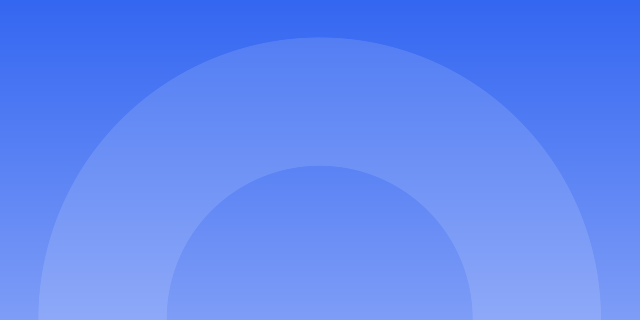
Give the GLSL for this background, as a WebGL 1 fragment shader.

```glsl
precision highp float;
// A blue vertical gradient with a broad translucent half ring rising from the bottom edge.

uniform vec2 u_resolution;

const vec3 TOP_BLUE = vec3(0.200, 0.400, 0.945);
const vec3 BOTTOM_BLUE = vec3(0.495, 0.615, 0.968);
const vec3 RING_TINT = vec3(1.0);
const float RING_OPACITY = 0.12;

// Lengths are in canvas heights, measured from the bottom centre.
const vec2 RING_CENTER = vec2(-0.001, 0.004);
const float OUTER_RADIUS = 0.879;
const float INNER_RADIUS = 0.478;

// Signed distance to a ring: negative between its two radii.
float ringDistance(vec2 p, float inner, float outer) {
    float middle = 0.5 * (inner + outer);
    float halfWidth = 0.5 * (outer - inner);
    return abs(length(p) - middle) - halfWidth;
}

void main() {
    float pixel = 1.0 / u_resolution.y;
    vec2 uv = gl_FragCoord.xy / u_resolution;
    vec2 p = vec2(gl_FragCoord.x - 0.5 * u_resolution.x, gl_FragCoord.y) * pixel;

    // Background gradient
    vec3 color = mix(BOTTOM_BLUE, TOP_BLUE, uv.y);

    // Translucent ring with an antialiased edge
    float distanceToRing = ringDistance(p - RING_CENTER, INNER_RADIUS, OUTER_RADIUS);
    float coverage = 1.0 - smoothstep(-0.5 * pixel, 0.5 * pixel, distanceToRing);
    color = mix(color, RING_TINT, RING_OPACITY * coverage);

    gl_FragColor = vec4(color, 1.0);
}
```
